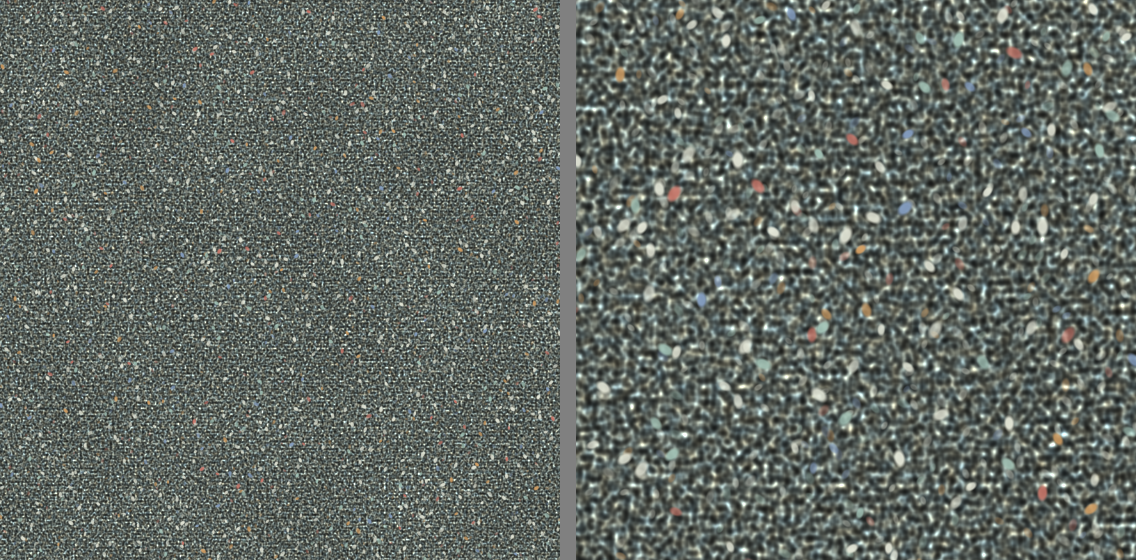
Left: the whole. Right: its middle third, enlarged.
Give the GLSL for this texture, as a Shadertoy shader.

```glsl
// Dense grey-green loop carpet sprinkled with small pale and coloured flecks.
// Two octaves of gradient noise and fine ribs drive an exponential tone curve;
// jittered grids then scatter tilted elliptical flecks over the pile.

#define PILE_COLOR vec3(0.338, 0.366, 0.346)
#define COARSE_FREQ vec2(225.0, 205.0)
#define FINE_FREQ vec2(315.0, 290.0)
#define COARSE_CONTRAST 1.15
#define FINE_CONTRAST 1.15
#define RIB_COUNT 170.0
#define RIB_CONTRAST 0.13
#define FLECK_GRID 46.0
#define FLECK_DENSITY 0.50
#define FLECK_RADIUS 0.0034
#define FAINT_GRID 88.0
#define FAINT_STRENGTH 0.42

const float TAU = 6.28318;

vec3 hash3(vec2 p) {
    vec3 q = fract(p.xyx * vec3(0.1031, 0.1030, 0.0973));
    q += dot(q, q.yxz + 33.33);
    return fract((q.xxy + q.yzz) * q.zyx);
}

float cornerSlope(vec2 cell, vec2 offset) {
    float angle = TAU * hash3(cell).x;
    return dot(vec2(cos(angle), sin(angle)), offset);
}

float gradientNoise(vec2 p) {
    vec2 cell = floor(p), f = fract(p);
    vec2 w = f * f * (3.0 - 2.0 * f);
    vec2 e = vec2(1.0, 0.0);
    float low = mix(cornerSlope(cell, f), cornerSlope(cell + e.xy, f - e.xy), w.x);
    float high = mix(cornerSlope(cell + e.yx, f - e.yx), cornerSlope(cell + e.xx, f - e.xx), w.x);
    return mix(low, high, w.y);
}

// Mostly cream yarn, with a few orange, pink, blue and mint ends
vec3 yarnColor(float pick) {
    vec3 color = vec3(0.90, 0.91, 0.85);
    color = mix(color, vec3(0.64, 0.77, 0.72), step(0.60, pick));
    color = mix(color, vec3(0.52, 0.62, 0.76), step(0.75, pick));
    color = mix(color, vec3(0.84, 0.63, 0.39), step(0.84, pick));
    color = mix(color, vec3(0.80, 0.47, 0.42), step(0.94, pick));
    return color;
}

// Blends one jittered grid of tilted flecks over the pile
vec3 addFlecks(vec3 base, vec2 uv, float grid, float density, float radius, float strength) {
    vec2 home = floor(uv * grid);
    for (int y = -1; y <= 1; y++) {
        for (int x = -1; x <= 1; x++) {
            vec2 cell = home + vec2(x, y);
            vec3 place = hash3(cell + grid);
            vec3 look = hash3(cell + 2.7 * grid + 51.0);
            if (place.z > density) continue;

            vec2 d = uv - (cell + place.xy) / grid;
            float tilt = (look.x - 0.5) * 2.4;
            d = mat2(cos(tilt), -sin(tilt), sin(tilt), cos(tilt)) * d;
            float size = radius * mix(0.75, 1.25, look.y);
            float dist = length(d / (size * vec2(0.78, 1.25)));
            float opacity = strength * mix(0.65, 1.0, fract(look.y * 7.3));
            base = mix(base, yarnColor(look.z), opacity * smoothstep(1.3, 0.6, dist));
        }
    }
    return base;
}

vec3 carpet(vec2 uv) {
    // Pile: grains, ribs and a faint broad mottle
    float coarse = gradientNoise(uv * COARSE_FREQ);
    float fine = gradientNoise(uv * FINE_FREQ + 37.0);
    float wobble = gradientNoise(uv * 40.0 + 11.0);
    float rib = sin(TAU * (uv.y * RIB_COUNT + 0.4 * wobble));
    float mottle = gradientNoise(uv * 6.0 + 5.0);
    float tone = COARSE_CONTRAST * coarse + FINE_CONTRAST * fine
               + RIB_CONTRAST * rib + 0.10 * mottle;
    vec3 color = PILE_COLOR * exp(tone);

    // Slight warm and cool drift from grain to grain
    float warmth = gradientNoise(uv * 150.0 + 71.0);
    color *= 1.0 + warmth * vec3(0.16, 0.0, -0.16);

    // Faint small flecks below, clear bright ones above
    color = addFlecks(color, uv, FAINT_GRID, 0.4, 0.75 * FLECK_RADIUS, FAINT_STRENGTH);
    return addFlecks(color, uv, FLECK_GRID, FLECK_DENSITY, FLECK_RADIUS, 0.95);
}

void mainImage(out vec4 fragColor, in vec2 fragCoord) {
    // Four samples per pixel smooth the edges
    vec3 sum = vec3(0.0);
    for (int i = 0; i < 4; i++) {
        vec2 offset = vec2(i & 1, i >> 1) * 0.5 - 0.25;
        sum += carpet((fragCoord + offset) / iResolution.y);
    }
    fragColor = vec4(clamp(sum * 0.25, 0.0, 1.0), 1.0);
}
```
